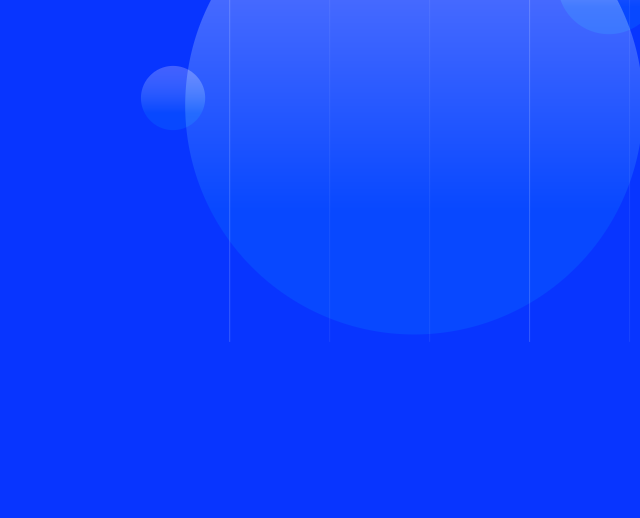
Give the GLSL for this background, as a Shadertoy shader.

```glsl
// Translucent glowing discs and faint vertical hairlines on a flat vivid blue.
// Each disc adds light that grows linearly from its lower part to its top;
// hairlines repeat at a fixed spacing and are box filtered. Unit: canvas height.

const vec3 BASE_BLUE = vec3(0.03, 0.208, 1.0);
const vec3 LOW_GLOW  = vec3(0.0, 0.073, 0.0);   // light in the lower part of a disc
const vec3 HIGH_GLOW = vec3(0.38, 0.28, 0.0);   // light at the very top of a disc
const float GLOW_START = -0.47;                 // height in radii where the ramp begins

const float LINE_FIRST   = 0.4435;
const float LINE_SPACING = 0.193;
const float LINE_WIDTH   = 0.0016;
const float LINE_BOTTOM  = 0.340;
const float LINE_COUNT   = 5.0;

// Light added by one disc, with an edge smoothed over one pixel
vec3 discLight(vec2 p, vec2 center, float radius, float strength, float pixel) {
    vec2 offset = p - center;
    float coverage = clamp(0.5 - (length(offset) - radius) / pixel, 0.0, 1.0);
    float ramp = clamp((offset.y / radius - GLOW_START) / (1.0 - GLOW_START), 0.0, 1.0);
    return coverage * mix(LOW_GLOW, HIGH_GLOW * mix(1.0, strength, ramp), ramp);
}

// Share of a pixel covered by a thin vertical band
float bandCoverage(float distanceX, float width, float pixel) {
    float overlap = 0.5 * (width + pixel) - abs(distanceX);
    return clamp(overlap, 0.0, min(width, pixel)) / pixel;
}

// Opacity of the repeated hairlines; every third one is brighter
float hairlines(vec2 p, float pixel) {
    float index = floor((p.x - LINE_FIRST) / LINE_SPACING + 0.5);
    float inRange = step(0.0, index) * step(index, LINE_COUNT - 1.0);
    float distanceX = p.x - LINE_FIRST - index * LINE_SPACING;
    float opacity = mod(index, 3.0) < 0.5 ? 0.22 : 0.08;
    float above = clamp((p.y - LINE_BOTTOM) / pixel + 0.5, 0.0, 1.0);
    return inRange * above * opacity * bandCoverage(distanceX, LINE_WIDTH, pixel);
}

void mainImage(out vec4 fragColor, in vec2 fragCoord) {
    float pixel = 1.0 / iResolution.y;
    vec2 p = fragCoord * pixel;

    // Flat ground with the large, small and corner discs
    vec3 color = BASE_BLUE;
    color += discLight(p, vec2(0.7995, 0.7963), 0.442, 1.0, pixel);
    color += discLight(p, vec2(0.3341, 0.8108), 0.062, 0.6, pixel);
    color += discLight(p, vec2(1.1755, 1.0330), 0.099, 0.8, pixel);

    // Pale hairlines on top
    color = mix(color, vec3(1.0), hairlines(p, pixel));
    fragColor = vec4(clamp(color, 0.0, 1.0), 1.0);
}
```
